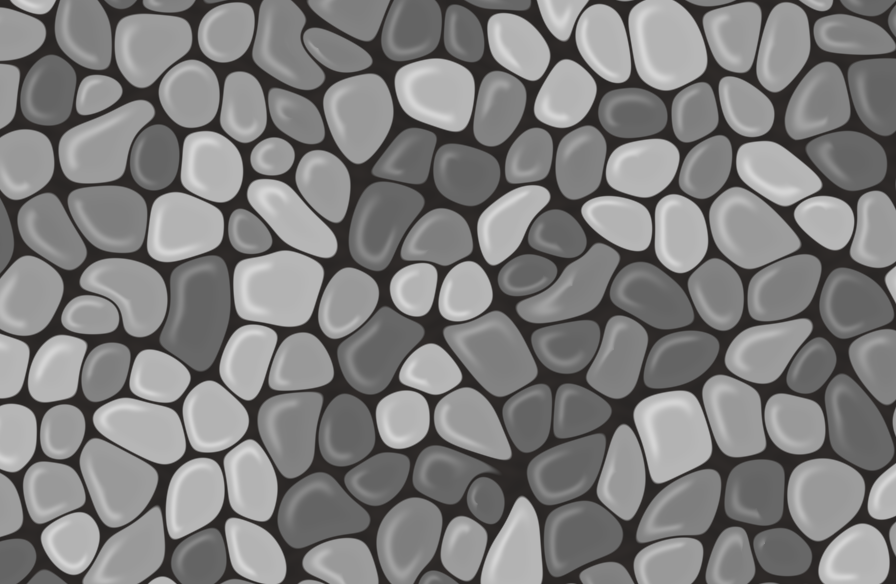
A Shadertoy shader for this pattern:

```glsl
// Draws a bed of rounded grey pebbles with soft crescent highlights on dark ground.
#define ROWS 9.1        // pebble rows over the canvas height
#define JITTER 0.66     // scatter of the pebble centres
#define SIZE_SPREAD 0.5 // difference between small and large pebbles
#define STRETCH 0.36    // greatest elongation
#define ROUNDING 10.5   // lower values give rounder corners
#define GAP 0.016       // half the joint between pebbles
#define INSET 0.135     // depth of the highlight below the rim
#define BAND 0.055      // width of the highlight
#define SHINE 0.12      // strength of the highlight

const vec3 GROUND = vec3(0.17, 0.157, 0.152);
const float DARKEST = 0.405;
const float TONE_STEP = 0.103;

vec4 hash4(vec2 cell) {
    vec4 q = fract(cell.xyxy * vec4(0.1031, 0.1030, 0.0973, 0.1099));
    q += dot(q, q.wzxy + 33.33);
    return fract((q.xxyz + q.yzzw) * q.zywx);
}

// Stretched distance to the pebble centre: gradient (xy), value (z), size (w).
vec4 pebbleField(vec2 p, vec2 cell) {
    vec4 place = hash4(cell);
    float stretch = 1.0 + STRETCH * hash4(cell + 57.0).x;
    float size = 1.0 + SIZE_SPREAD * (place.z - 0.5);
    vec2 centre = cell + 0.5 + JITTER * (place.xy - 0.5);
    centre.x += 0.5 * mod(cell.y, 2.0) - 0.25;

    float angle = 3.14159 * place.w;
    mat2 turn = mat2(cos(angle), -sin(angle), sin(angle), cos(angle));
    vec2 scale = vec2(1.0 / stretch, stretch) / size;
    vec2 q = turn * (p - centre) * scale;
    float value = max(length(q), 1e-4);
    return vec4((q * scale) * turn / value, value, size);
}

// Grey of one pebble, lit by a blurred crescent inside its left side.
vec3 pebbleColor(vec2 cell, vec2 outward, float depth, float size) {
    vec4 look = hash4(cell + 131.0);
    float tone = DARKEST + TONE_STEP * floor(3.999 * look.x);
    float angle = 3.14159 + 1.9 * (look.y - 0.5);
    float facing = dot(outward, vec2(cos(angle), sin(angle)));
    float offset = (depth - INSET * size) / (BAND * size);
    float crescent = exp(-offset * offset) * smoothstep(-0.15, 0.75, facing);
    float core = smoothstep(0.1, 0.26, depth / size);
    return vec3(tone + SHINE * crescent - 0.012 * core);
}

void mainImage(out vec4 fragColor, in vec2 fragCoord) {
    vec2 p = fragCoord / iResolution.y * ROWS;
    float pixel = ROWS / iResolution.y;
    vec2 base = floor(p);

    // Find the pebble that owns this point.
    vec2 owner = base;
    vec4 own = vec4(0.0, 0.0, 1e3, 1.0);
    for (int y = -2; y <= 2; y++)
    for (int x = -2; x <= 2; x++) {
        vec2 cell = base + vec2(x, y);
        vec4 field = pebbleField(p, cell);
        if (field.z < own.z) { own = field; owner = cell; }
    }

    // Blend the distances to all shared borders, which rounds the corners.
    float sharpness = ROUNDING / own.w;
    float sum = 0.0;
    for (int y = -2; y <= 2; y++)
    for (int x = -2; x <= 2; x++) {
        vec2 cell = base + vec2(x, y);
        if (cell == owner) continue;
        vec4 other = pebbleField(p, cell);
        float border = (other.z - own.z) / max(length(other.xy - own.xy), 0.3);
        sum += exp(-sharpness * border);
    }
    float depth = -log(max(sum, 1e-9)) / sharpness - GAP;

    // Lay the pebble over faintly mottled ground.
    float mottle = sin(p.x * 9.0 + 2.0 * sin(p.y * 7.0)) * sin(p.y * 11.0 + sin(p.x * 5.0));
    vec3 ground = GROUND + 0.012 * mottle * vec3(1.0, 0.8, 0.7);
    vec3 stone = pebbleColor(owner, normalize(own.xy + 1e-5), depth, own.w);
    fragColor = vec4(mix(ground, stone, smoothstep(-pixel, pixel, depth)), 1.0);
}
```
